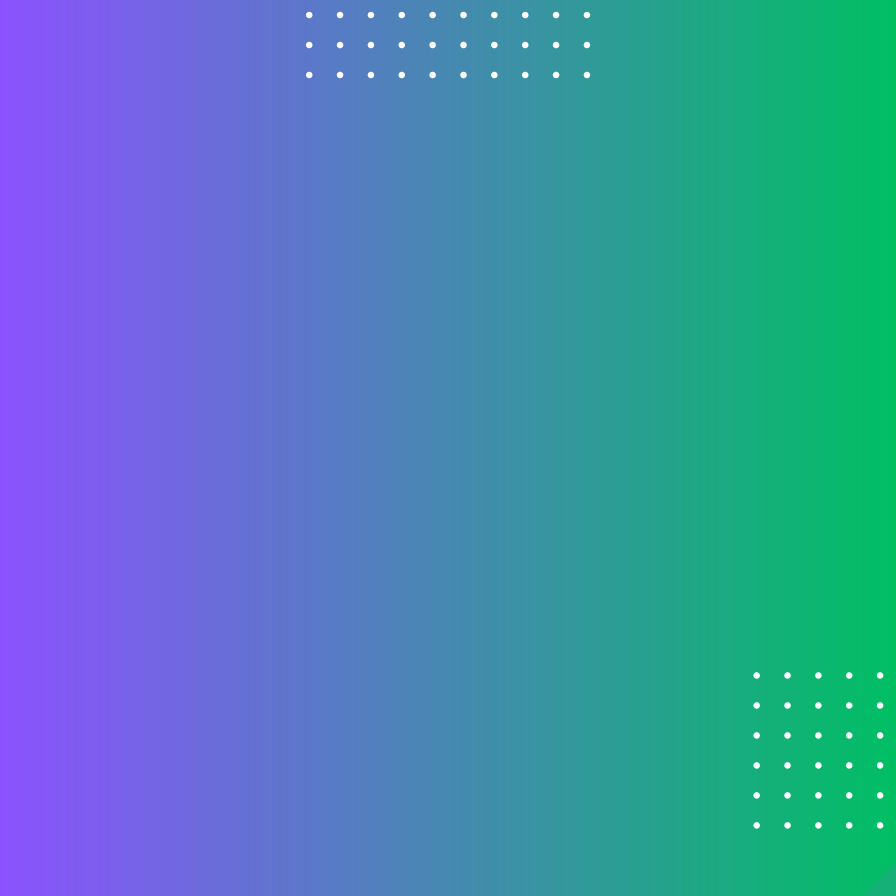
A WebGL 1 fragment shader for this background:

```glsl
precision highp float;
// Violet to green horizontal gradient with two grids of small white dots.

uniform vec2 u_resolution;

#define VIOLET vec3(0.549, 0.322, 1.0)
#define GREEN vec3(0.0, 0.749, 0.388)
#define CORNER_TEAL vec3(0.08, 0.69, 0.47)
#define DOT_COLOR vec3(1.0)
#define DOT_SPACING vec2(0.03444, 0.03346)
#define DOT_RADIUS 0.0036
#define CORNER_SIZE 0.045

// Distance to the nearest dot of a grid whose lower left dot sits at origin.
float dotGridDistance(vec2 p, vec2 origin, vec2 count) {
  vec2 local = p - origin;
  vec2 cell = clamp(floor(local / DOT_SPACING + 0.5), vec2(0.0), count - 1.0);
  return length(local - cell * DOT_SPACING) - DOT_RADIUS;
}

// Antialiased coverage of a shape from its signed distance.
float coverage(float dist, float pixel) {
  return clamp(0.5 - dist / pixel, 0.0, 1.0);
}

void main() {
  vec2 uv = gl_FragCoord.xy / u_resolution;
  float pixel = 1.0 / min(u_resolution.x, u_resolution.y);

  // Background gradient
  vec3 color = mix(VIOLET, GREEN, uv.x);

  // Soft teal tint in the lower right corner
  float cornerDistance = (1.0 - uv.x) + uv.y;
  float tint = 1.0 - smoothstep(CORNER_SIZE * 0.7, CORNER_SIZE, cornerDistance);
  color = mix(color, CORNER_TEAL, tint);

  // Top and lower right dot grids
  float topGrid = dotGridDistance(uv, vec2(0.3451, 0.9163), vec2(10.0, 3.0));
  float sideGrid = dotGridDistance(uv, vec2(0.8445, 0.0788), vec2(5.0, 6.0));
  color = mix(color, DOT_COLOR, coverage(min(topGrid, sideGrid), pixel));

  gl_FragColor = vec4(color, 1.0);
}
```
